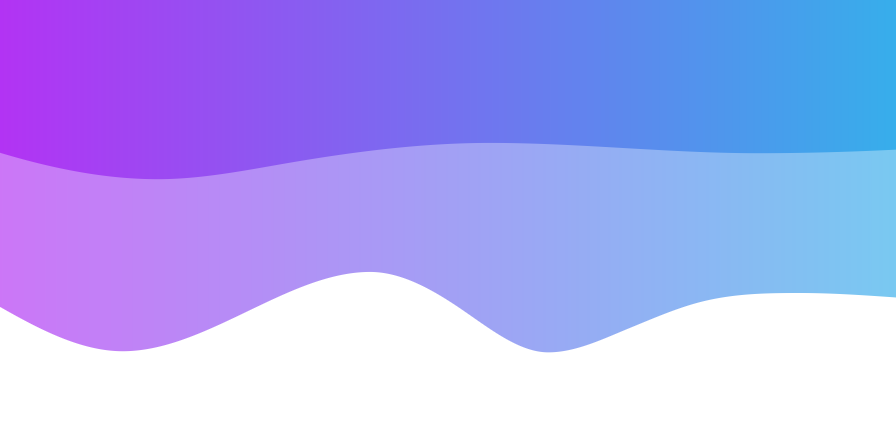
A WebGL 2 fragment shader for this background:

```glsl
#version 300 es
precision highp float;
// Draws a violet-to-blue gradient with a translucent wave above a white wave.

uniform vec2 u_resolution;
out vec4 fragColor;

const vec3 VIOLET = vec3(0.700, 0.200, 0.955);
const vec3 SKY = vec3(0.215, 0.682, 0.920);
const vec3 WHITE = vec3(1.0);
const float VEIL_OPACITY = 0.33;

// Crest, trough and flank knots: x, height, slope (canvas fractions).
const int VEIL_FIRST = 0;
const int VEIL_LAST = 5;
const int BASE_FIRST = 6;
const int BASE_LAST = 15;
const vec3 KNOTS[16] = vec3[16](
    // translucent wave
    vec3(0.0, 0.659, -0.60), vec3(0.176, 0.600, 0.0),
    vec3(0.3125, 0.633, 0.35), vec3(0.547, 0.681, 0.0),
    vec3(0.846, 0.658, 0.0), vec3(1.0, 0.666, 0.10),
    // white wave
    vec3(0.0, 0.315, -1.14), vec3(0.137, 0.216, 0.0),
    vec3(0.273, 0.302, 0.96), vec3(0.413, 0.393, 0.0),
    vec3(0.514, 0.311, -1.36), vec3(0.612, 0.2135, 0.0),
    vec3(0.703, 0.268, 0.82), vec3(0.781, 0.3255, 0.52),
    vec3(0.892, 0.346, 0.0), vec3(1.0, 0.336, -0.14)
);

// Cubic Hermite curve between two knots.
float hermite(vec3 a, vec3 b, float x) {
    float span = b.x - a.x;
    float t = clamp((x - a.x) / span, 0.0, 1.0);
    float s = 1.0 - t;
    float ease = t * t * (3.0 - 2.0 * t);
    return mix(a.y, b.y, ease) + span * t * s * (a.z * s - b.z * t);
}

// Height of the wave whose knots run from first to last.
float waveHeight(float x, int first, int last) {
    float height = KNOTS[first].y;
    for (int i = first; i < last; i++) {
        if (x >= KNOTS[i].x) height = hermite(KNOTS[i], KNOTS[i + 1], x);
    }
    return height;
}

// Smooth coverage of the area below a wave.
float below(float y, float height) {
    float d = height - y;
    float slopeWidth = length(vec2(dFdx(d), dFdy(d)));
    return clamp(0.5 + d / max(slopeWidth, 1e-5), 0.0, 1.0);
}

void main() {
    vec2 uv = gl_FragCoord.xy / u_resolution;
    float veil = below(uv.y, waveHeight(uv.x, VEIL_FIRST, VEIL_LAST));
    float base = below(uv.y, waveHeight(uv.x, BASE_FIRST, BASE_LAST));

    vec3 color = mix(VIOLET, SKY, uv.x);
    color = mix(color, WHITE, VEIL_OPACITY * veil);
    color = mix(color, WHITE, base);
    fragColor = vec4(color, 1.0);
}
```
